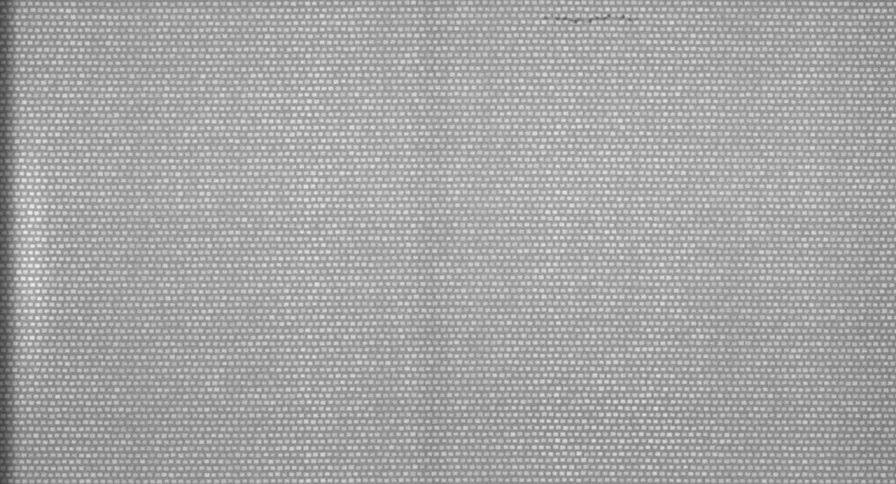
Reproduce this texture procedurally as a WebGL 1 fragment shader.

```glsl
precision highp float;
// Grey plain-woven cloth with staggered bright thread crowns, uneven yarn and a dark left fold.
uniform vec2 u_resolution;

float hash(vec2 p) {
  p = fract(p * vec2(0.1031, 0.1137));
  p += dot(p, p.yx + 33.33);
  return fract((p.x + p.y) * p.x * 37.7);
}

// Layered sines, roughly -1 to 1
float streaks(float t) {
  return 0.4 * sin(t * 19.0 + 1.2) + 0.3 * sin(t * 47.0 + 4.0)
       + 0.2 * sin(t * 113.0) + 0.1 * sin(t * 271.0 + 2.0);
}

// One bright weft crown per cell, stepped sideways on alternate rows
float weave(vec2 p, float blur) {
  float row = floor(p.y);
  p.x += 0.34 * mod(row, 2.0);
  vec2 id = floor(p);
  vec2 jitter = vec2(hash(id + 7.0), hash(id + 19.0)) - 0.5;
  vec2 d = abs(fract(p) - 0.5 - 0.1 * jitter);
  vec2 halfSize = vec2(0.4, 0.35) + 0.06 * (hash(id + 41.0) - 0.5);
  vec2 cover = 1.0 - smoothstep(halfSize - 0.24 - blur, halfSize + 0.08 + blur, d);
  return cover.x * cover.y * (0.8 + 0.4 * hash(id));
}

// Short frayed dark thread near the top
float snag(vec2 uv) {
  float y = 0.961 + 0.004 * sin(uv.x * 85.0) + 0.0025 * sin(uv.x * 390.0);
  float along = smoothstep(0.603, 0.61, uv.x) * (1.0 - smoothstep(0.705, 0.716, uv.x));
  float broken = 0.6 + 0.4 * sin(uv.x * 520.0 + 2.0 * sin(uv.x * 170.0));
  return along * broken * (1.0 - smoothstep(0.001, 0.006, abs(uv.y - y)));
}

void main() {
  vec2 uv = gl_FragCoord.xy / u_resolution;

  // Nearly straight thread grid
  vec2 count = vec2(126.0, 74.0);
  vec2 drift = vec2(0.12 * sin(uv.y * 11.0 + uv.x * 3.0), 0.12 * sin(uv.x * 7.0 + 0.6));
  float blur = 0.2 * count.x / u_resolution.x;
  float crown = weave(uv * count + drift, blur);

  // Broad lighting
  vec2 fromCentre = uv - vec2(0.54, 0.62);
  float light = 0.663 - 0.13 * dot(fromCentre, fromCentre);
  light += 0.025 * exp(-pow((uv.y - 0.68) / 0.16, 2.0));
  light -= 0.035 * smoothstep(0.9, 1.0, uv.x);
  light -= 0.02 * smoothstep(0.96, 1.0, uv.y);

  // Uneven yarn in both directions
  float warpYarn = streaks(uv.x + 0.004 * sin(uv.y * 5.0));
  float weftYarn = streaks(uv.y * 0.7 + 0.005 * sin(uv.x * 6.0) + 3.0);
  light += 0.015 * warpYarn * (0.7 + 0.3 * sin(uv.y * 8.0 + uv.x * 15.0)) + 0.012 * weftYarn;
  light -= 0.025 * exp(-pow((uv.x - 0.483) / 0.018, 2.0));

  // Crowns stand out more where light shines through the cloth
  float shine = exp(-pow((uv.x - 0.035) / 0.018, 2.0) - pow((uv.y - 0.47) / 0.25, 2.0));
  float lowGlow = exp(-pow((uv.x - 0.68) / 0.14, 2.0) - pow((uv.y - 0.12) / 0.1, 2.0));
  float contrast = 0.2 + 0.03 * warpYarn + 0.06 * shine + 0.05 * lowGlow;
  float grey = light + contrast * (crown - 0.32) + 0.09 * shine;

  // Fine fibre grain
  grey += 0.05 * (hash(floor(uv * vec2(512.0, 276.0)) + 3.0) - 0.5);

  // Dark rounded fold on the left, then the snag
  grey *= mix(0.58, 1.0, smoothstep(0.0, 0.025, uv.x));
  grey -= 0.03 * exp(-uv.x * 14.0) * (1.0 - shine);
  grey -= 0.22 * snag(uv);

  gl_FragColor = vec4(vec3(clamp(grey, 0.0, 1.0)), 1.0);
}
```
